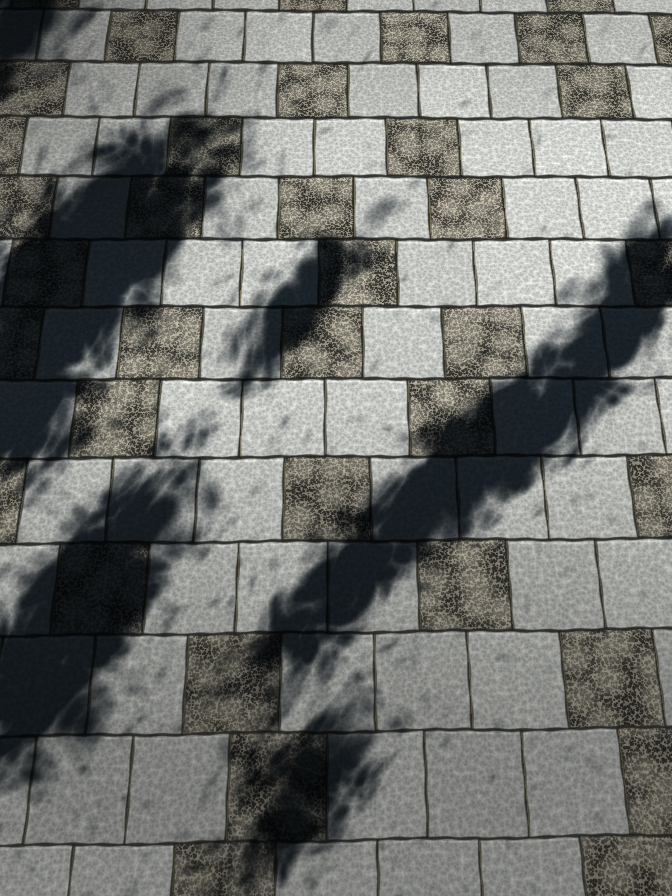
Reproduce this texture procedurally as a Shadertoy shader.

```glsl
// Staggered grey paving slabs receding uphill, some pitted, under dappled leaf shade.

vec2 hash2(vec2 p) {
    return fract(sin(vec2(dot(p, vec2(127.1, 311.7)), dot(p, vec2(269.5, 183.3)))) * 43758.5);
}

// Cellular noise: distance to the nearest scattered point.
float cells(vec2 p) {
    vec2 id = floor(p), f = fract(p);
    float nearest = 2.0;
    for (int j = -1; j <= 1; j++)
        for (int i = -1; i <= 1; i++) {
            vec2 o = vec2(i, j);
            nearest = min(nearest, length(o + hash2(id + o) - f));
        }
    return nearest;
}

// Soft foliage masses leaning along one diagonal, broken up into leaves.
float leafShade(vec2 p) {
    // centre x, centre y, half length, half width
    const vec4 masses[12] = vec4[12](
        vec4(.03, .04, .17, .08), vec4(.20, .32, .22, .12), vec4(.06, .46, .20, .12),
        vec4(.03, .63, .11, .10), vec4(.45, .45, .18, .06), vec4(.95, .42, .13, .07),
        vec4(.84, .60, .22, .07), vec4(.68, .69, .20, .07), vec4(.48, .90, .24, .07),
        vec4(.15, .84, .26, .10), vec4(.45, 1.18, .20, .09), vec4(.07, 1.03, .20, .10));
    mat2 lean = mat2(-.65, .76, .76, .65);
    float mass = 0.0;
    for (int i = 0; i < 12; i++) {
        vec2 r = lean * (p - masses[i].xy) / masses[i].zw;
        mass += exp(-1.4 * dot(r, r));
    }
    vec2 s = lean * p + .012 * sin(p.yx * 31.0 + 2.0 * sin(p * 17.0));
    float leaves = .65 * (.5 - cells(s * vec2(13, 23))) + .4 * (.5 - cells(s * vec2(27, 48) + 7.0));
    return smoothstep(.2, .95, min(mass, 1.15) + leaves);
}

// Pitted slabs recur about every fourth slab, more often in a few rows.
float isPitted(float row, float col) {
    float shift = row > 8.5 ? 2.0 : row == 4.0 ? 1.0 : mod(row, 2.0);
    float period = row == 2.0 ? 3.0 : abs(row - 4.0) == 1.0 ? 2.0 : 4.0;
    bool hit = mod(col + shift, period) < .5 && (period > 3.5 || col < 2.0);
    return hit || (row == 0.0 && col == 2.0) ? 1.0 : 0.0;
}

void mainImage(out vec4 fragColor, in vec2 fragCoord) {
    // Canvas width is 1; y runs down from the top edge.
    vec2 p = vec2(fragCoord.x, iResolution.y - fragCoord.y) / iResolution.x;
    float px = 1.0 / iResolution.x;

    // Ground plane in perspective, with a slight twist of the rows.
    float depth = p.y + 2.415 + (p.x - .5) * mix(-.008, .018, p.y / 1.3);
    float v = 32.68 - 79.47 / depth + .008 * sin(p.x * 23.0 + p.y * 5.0);
    float row = floor(v);
    vec2 size = vec2(.0411 * depth, depth * depth / 79.47);
    float u = (p.x - .5) / size.x - .66 - .25 * smoothstep(0.0, 8.0, row) + .5 * mod(row, 2.0);
    vec2 id = vec2(floor(u), row);
    vec2 f = vec2(fract(u), fract(v));
    vec2 slab = f + id * 3.7;
    vec2 chance = hash2(id + 4.0);

    // Light falls off toward the viewer and in the upper left corner.
    float light = .83 - .31 * smoothstep(.4, 1.2, p.y)
        - .27 * smoothstep(.55, 0.0, p.x) * smoothstep(.6, .1, p.y)
        - .10 * smoothstep(.25, 0.0, p.y);
    light *= .95 + .1 * chance.x;

    // Rough stone grain
    float grain = .6 * cells(slab * 17.0) + .4 * cells(slab * 34.0 + 9.0);
    vec3 color = light * vec3(.99, 1.0, .975) * (.8 + .42 * grain);

    // Worn slabs: warm stone with clustered dark pits
    float pits = smoothstep(.5, .2, cells(slab * 19.0 + 3.0));
    float fine = smoothstep(.5, .15, cells(slab * 31.0));
    float cloud = smoothstep(.2, .8, cells(slab * 3.0 + chance * 8.0));
    vec3 worn = light * vec3(.96, .93, .84) * (.78 + .35 * grain);
    worn *= 1.0 - (.3 + .35 * cloud) * max(pits, fine);
    worn *= 1.0 - .2 * cloud;
    color = mix(color, worn, isPitted(row, id.x));

    // Joints: dark gaps with sand in the upright ones, pale lip on each top edge
    vec2 edge = min(f, 1.0 - f) * size;
    float chip = .0007 * sin(p.y * 90.0 + p.x * 140.0 + chance.y * 6.0);
    float lip = smoothstep(.0035, .0045, f.y * size.y) * smoothstep(.008, .005, f.y * size.y);
    color *= 1.0 + .12 * lip;
    float upright = 1.0 - smoothstep(.0022 - px, .0022 + px, edge.x + chip);
    float level = 1.0 - smoothstep(.0022 - px, .0022 + px, edge.y + chip);
    float sand = smoothstep(.0035, .001, f.x * size.x) * (.5 + .5 * chance.y);
    color = mix(color, mix(vec3(.15, .15, .13), vec3(.54, .5, .38) * light, sand), .9 * upright);
    color = mix(color, vec3(.13, .13, .12), .88 * level);

    // Cool shade over everything
    color *= mix(vec3(1), vec3(.13, .165, .2), leafShade(p));
    fragColor = vec4(clamp(color, 0.0, 1.0), 1.0);
}
```
